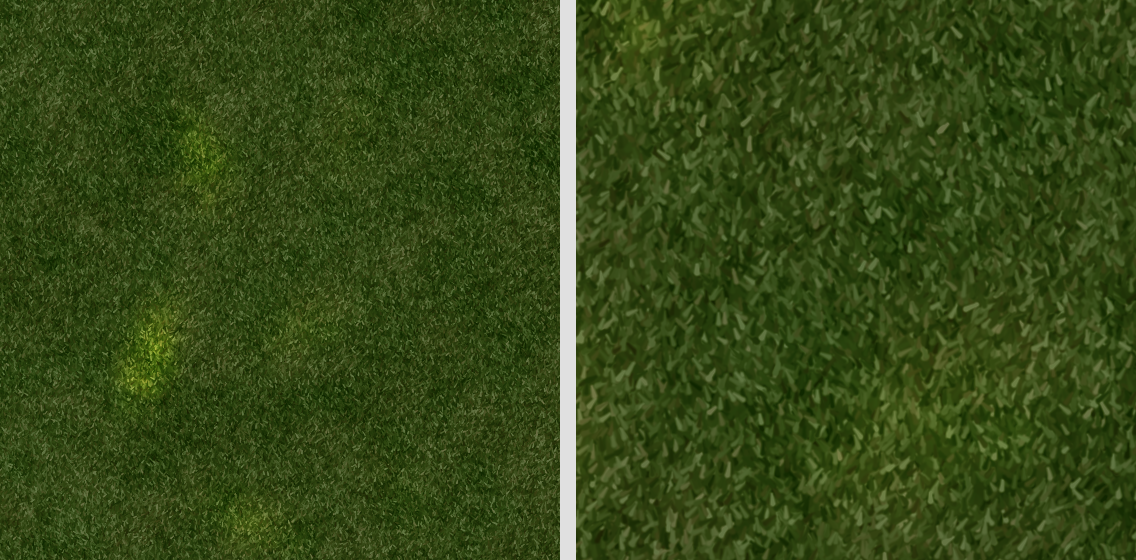
Left, the full canvas; right, a detail of the centre.
Give the GLSL for this texture, as a WebGL 1 fragment shader.

```glsl
precision highp float;
// Mown lawn seen from above: three layers of short, randomly leaning blades,
// one per jittered cell, painted over each other. Smooth cellular noise mottles
// the turf, and a few ragged patches of sunlight warm and brighten it.

uniform vec2 u_resolution;

const vec3 SHADE_COLOR = vec3(0.070, 0.145, 0.000);
const vec3 TURF_COLOR  = vec3(0.188, 0.268, 0.065);
const vec3 TIP_COLOR   = vec3(0.330, 0.402, 0.208);
const vec3 DRY_SHIFT   = vec3(0.020, -0.009, 0.004);
const vec3 SUN_GAIN    = vec3(0.80, 0.68, 0.10);

const float BLADE_DENSITY = 158.0;  // cells across the canvas
const float BLADE_LENGTH  = 0.60;   // half length, in cells
const float BLADE_WIDTH   = 0.19;   // half width, in cells
const float BLADE_SOFT    = 0.18;   // edge blur, in cells
const float LEAN_SPREAD   = 2.0;    // radians around upright
const float TONE_SPREAD   = 0.92;
const float LAYER_LIFT    = 0.05;   // upper layers catch more light
const float GLINT         = 0.40;

const float BROAD_TONE = 0.085;
const float PATCH_TONE = 0.085;
const float CLUMP_TONE = 0.12;

const vec2  SUN_START = vec2(0.27, 0.37);
const vec2  SUN_STEP  = vec2(0.09, 0.35);
const vec2  SUN_SIZE  = vec2(0.047, 0.085);
const float SUN_FADE  = 0.5;

vec2 hash2(vec2 p) {
  vec3 q = fract(p.xyx * vec3(0.1031, 0.1030, 0.0973));
  q += dot(q, q.yzx + 33.33);
  return fract((q.xx + q.yz) * q.zy);
}

// Smooth cellular noise: random cell values blended by distance, about -1 to 1.
float mottle(vec2 p) {
  vec2 cell = floor(p);
  float sum = 0.0;
  float total = 0.0;
  for (int y = -1; y <= 1; y++) {
    for (int x = -1; x <= 1; x++) {
      vec2 id = cell + vec2(float(x), float(y));
      vec2 offset = p - id - 0.25 - 0.5 * hash2(id + 17.0);
      float weight = exp(-3.5 * dot(offset, offset));
      sum += weight * (2.0 * hash2(id + 71.0).x - 1.0);
      total += weight;
    }
  }
  return sum / total;
}

// Paints one layer of blades over turf = (tone, dryness).
vec2 paintBlades(vec2 turf, vec2 p, float layer, float lean, float pixel) {
  vec2 cell = floor(p);
  float soft = max(0.5 * pixel, BLADE_SOFT);
  for (int y = -1; y <= 1; y++) {
    for (int x = -1; x <= 1; x++) {
      vec2 id = cell + vec2(float(x), float(y));
      vec2 seed = id + 200.0 + 37.0 * layer;
      vec2 look = hash2(seed + 311.0);
      vec2 shape = hash2(seed + 577.0);
      vec2 offset = p - id - hash2(seed);

      // Distance to a tapering segment along the blade
      float angle = lean + LEAN_SPREAD * (shape.x - 0.5);
      vec2 along = vec2(sin(angle), cos(angle));
      float reach = BLADE_LENGTH * mix(0.55, 1.0, shape.y);
      float t = clamp(dot(offset, along), -reach, reach);
      float width = BLADE_WIDTH * (1.0 - 0.3 * t / reach);
      float d = length(offset - along * t) - width;
      float cover = 1.0 - smoothstep(-soft, soft, d);

      float tone = 0.5 + TONE_SPREAD * (look.x - 0.5);
      tone += LAYER_LIFT * (layer - 1.0) + GLINT * pow(look.x, 20.0);
      float dryness = pow(look.y, 4.0) * 2.0 - 0.4;
      turf = mix(turf, vec2(tone, dryness), cover);
    }
  }
  return turf;
}

// Elongated patches of light, each fainter than the one before.
float sunlight(vec2 p) {
  float light = 0.0;
  for (int i = 0; i < 6; i++) {
    float n = float(i);
    float angle = 0.4 - 0.8 * n;
    vec2 axis = vec2(sin(angle), cos(angle));
    vec2 q = p - fract(SUN_START + n * SUN_STEP);
    q = vec2(dot(q, vec2(axis.y, -axis.x)), dot(q, axis)) / SUN_SIZE;
    light += exp(-dot(q, q) - SUN_FADE * n);
  }
  return light;
}

void main() {
  float side = min(u_resolution.x, u_resolution.y);
  vec2 p = gl_FragCoord.xy / side;
  float pixel = BLADE_DENSITY / side;

  float broad = mottle(p * 5.0 + 3.0);
  float patches = mottle(p * 16.0 + 40.0);
  float clumps = mottle(p * 52.0 + 90.0);

  // Blades from the shaded thatch upwards
  vec2 turf = vec2(0.34, 0.1);
  for (int i = 0; i < 3; i++) {
    float layer = float(i);
    vec2 shift = layer * vec2(0.37, 0.61);
    turf = paintBlades(turf, p * BLADE_DENSITY + shift, layer, 0.5 * patches, pixel);
  }
  float tone = turf.x + BROAD_TONE * broad + PATCH_TONE * patches + CLUMP_TONE * clumps;

  // Colour ramp, dry tint and sunlight
  vec3 color = mix(SHADE_COLOR, TURF_COLOR, clamp(2.0 * tone, 0.0, 1.0));
  color = mix(color, TIP_COLOR, clamp(2.0 * tone - 1.0, 0.0, 1.4));
  color += DRY_SHIFT * (turf.y + 0.6 * patches);
  vec2 ragged = p + 0.015 * vec2(patches, clumps);
  float sun = sunlight(ragged) * (1.0 + 0.3 * clumps);
  color *= 1.0 + SUN_GAIN * sun;

  gl_FragColor = vec4(clamp(color, 0.0, 1.0), 1.0);
}
```
